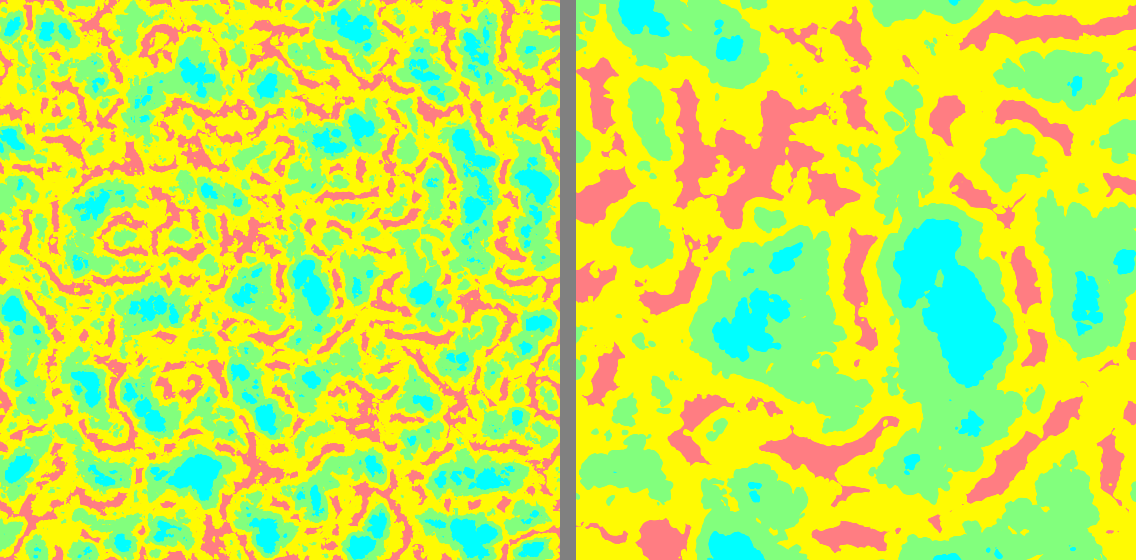
Left: the whole. Right: its middle third, enlarged.
Give the GLSL for this texture, as a Shadertoy shader.

```glsl
#define CELLS 10.0
#define OCTAVES 5
#define VEIN_LEVEL 0.186
#define MOSS_LEVEL 0.372
#define POOL_LEVEL 0.562
#define EDGE_WIDTH 0.35
#define VEIN_COLOR vec3(1.00, 0.49, 0.51)
#define FIELD_COLOR vec3(1.00, 0.98, 0.01)
#define MOSS_COLOR vec3(0.51, 1.00, 0.49)
#define POOL_COLOR vec3(0.00, 1.00, 1.00)

// Unit gradient at a lattice corner, from an integer hash
vec2 cornerGradient(ivec2 corner) {
    const uint MULTIPLIER = 1664525u;
    uvec2 h = uvec2(corner) * MULTIPLIER + 1013904223u;
    for (int i = 0; i < 2; i++) {
        h.x += h.y * MULTIPLIER;
        h.y += h.x * MULTIPLIER;
        h ^= h >> 16u;
    }
    float angle = 6.28319 * float(h.x & 65535u) / 65536.0;
    return vec2(cos(angle), sin(angle));
}

float gradientNoise(vec2 p, ivec2 seed) {
    vec2 f = fract(p);
    ivec2 cell = ivec2(floor(p)) + seed;
    vec2 blend = f * f * f * (f * (f * 6.0 - 15.0) + 10.0);
    float a = dot(cornerGradient(cell), f);
    float b = dot(cornerGradient(cell + ivec2(1, 0)), f - vec2(1.0, 0.0));
    float c = dot(cornerGradient(cell + ivec2(0, 1)), f - vec2(0.0, 1.0));
    float d = dot(cornerGradient(cell + ivec2(1, 1)), f - vec2(1.0));
    return mix(mix(a, b, blend.x), mix(c, d, blend.x), blend.y);
}

// Folded octaves: the creases at zero form the veins
float turbulence(vec2 p) {
    float sum = 0.0;
    float amplitude = 1.0;
    for (int i = 0; i < OCTAVES; i++) {
        sum += amplitude * abs(gradientNoise(p, ivec2(613, 977) * (i + 1)));
        p *= 2.0;
        amplitude *= 0.5;
    }
    return sum;
}

float band(float value, float level, float width) {
    return smoothstep(level - width, level + width, value);
}

void mainImage(out vec4 fragColor, in vec2 fragCoord) {
    vec2 uv = fragCoord / iResolution.y;
    float height = turbulence(uv * CELLS);
    float width = EDGE_WIDTH * fwidth(height) + 1e-5;

    // Flat colour bands from the creases up to the peaks
    vec3 color = mix(VEIN_COLOR, FIELD_COLOR, band(height, VEIN_LEVEL, width));
    color = mix(color, MOSS_COLOR, band(height, MOSS_LEVEL, width));
    color = mix(color, POOL_COLOR, band(height, POOL_LEVEL, width));
    fragColor = vec4(color, 1.0);
}
```
